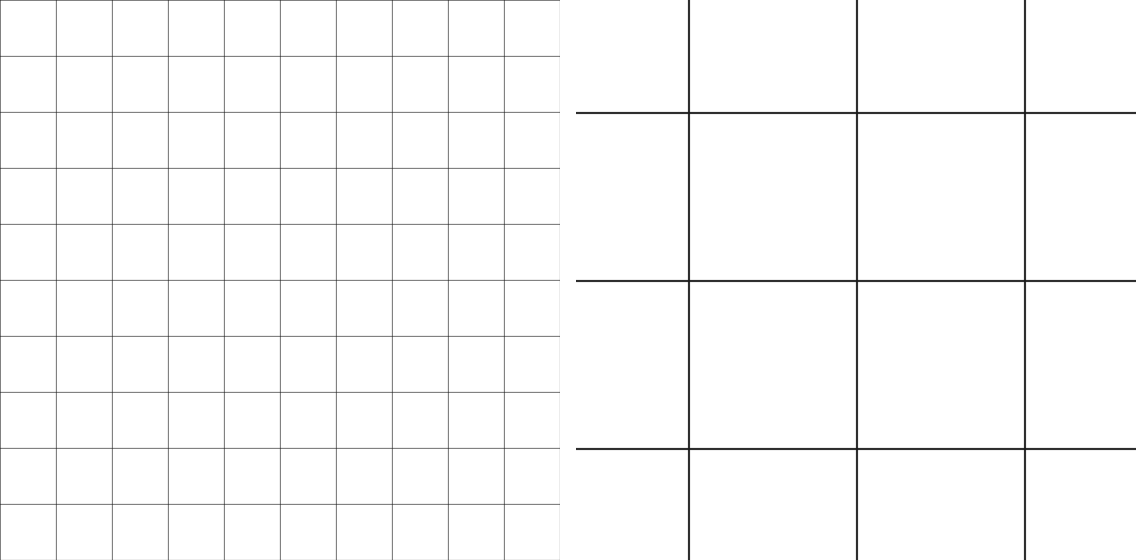
Left: the whole. Right: its middle third, enlarged.
Give the GLSL for this pattern, as a WebGL 2 fragment shader.

```glsl
#version 300 es
precision highp float;

// Plain square grid: thin near-black rules on white paper, ten cells each way.
// Every cell carries a rule along its left and top edge; each rule is
// smoothed by its exact box-filtered coverage, wrapped so the sheet tiles.

uniform vec2 u_resolution;
out vec4 fragColor;

const float CELLS = 10.0;         // repeats across and down
const float LINE_WIDTH = 0.00118; // in canvas units
const float FILTER_PIXELS = 1.2;  // width of the smoothing window
const vec3 PAPER = vec3(1.0);
const vec3 INK = vec3(0.1);

// Signed offset from the centre of the nearest rule, in canvas units.
vec2 offsetFromRule(vec2 position, float cells, float width) {
    vec2 phase = (position - 0.5 * width) * cells;
    return (fract(phase + 0.5) - 0.5) / cells;
}

// Share of the smoothing window covered by a rule, for each axis.
vec2 ruleCoverage(vec2 offset, float width, vec2 window) {
    vec2 upper = min(offset + 0.5 * window, vec2(0.5 * width));
    vec2 lower = max(offset - 0.5 * window, vec2(-0.5 * width));
    return clamp((upper - lower) / window, 0.0, 1.0);
}

void main() {
    vec2 uv = gl_FragCoord.xy / u_resolution;
    vec2 fromTopLeft = vec2(uv.x, 1.0 - uv.y);
    vec2 window = FILTER_PIXELS / u_resolution;

    vec2 offset = offsetFromRule(fromTopLeft, CELLS, LINE_WIDTH);
    vec2 coverage = ruleCoverage(offset, LINE_WIDTH, window);

    // Union of the upright and level rules
    float ink = 1.0 - (1.0 - coverage.x) * (1.0 - coverage.y);
    fragColor = vec4(mix(PAPER, INK, ink), 1.0);
}
```
